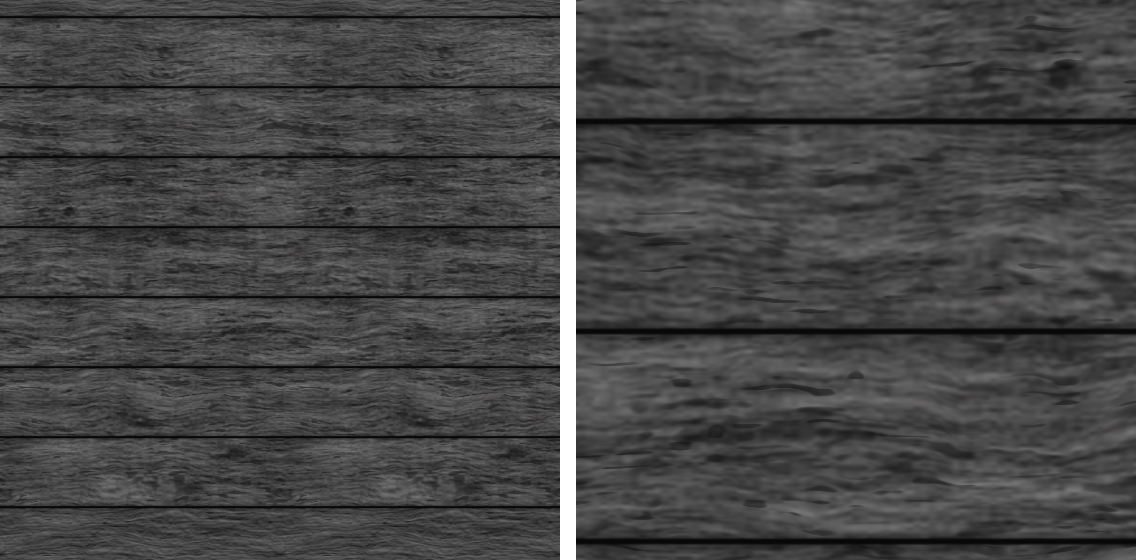
Left: the whole. Right: its middle third, enlarged.
Reproduce this texture procedurally as a WebGL 1 fragment shader.

```glsl
precision highp float;

// Dark weathered wooden boards, laid horizontally with thin black gaps.
// Each board is built from stretched wrapping noise: broad tone, streaks, fibres,
// embossed relief, thin slits and worn patches. The grain repeats twice across.

uniform vec2 u_resolution;

const float BOARDS = 8.0;           // boards down the canvas
const float GRAIN_REPEATS = 2.0;    // grain repeats across the canvas
const float GAP_OFFSET = 0.755;     // height of the lowest gap, in boards
const float GAP_HALF_WIDTH = 0.013; // in boards, as are the two below
const float GAP_SHADOW = 0.032;
const float GRAIN_WARP = 0.14;
const float BOARD_VARIATION = 0.025;
const float WEAR_DEPTH = 0.36;
const float SLIT_DEPTH = 0.38;
const float RELIEF_STRENGTH = 0.095;
const vec3 WOOD_COLOR = vec3(0.300, 0.295, 0.297);
const vec3 GAP_COLOR = vec3(0.030, 0.030, 0.031);

float hash(vec2 p) {
  return fract(sin(dot(p, vec2(127.1, 311.7))) * 43758.5453);
}

// Value noise on a grid of cells; wraps in x, seeded per board
float noise(vec2 uv, vec2 cells, float seed) {
  vec2 p = uv * cells;
  vec2 i = floor(p);
  vec2 f = fract(p);
  f = f * f * (3.0 - 2.0 * f);
  float x0 = mod(i.x, cells.x);
  float x1 = mod(i.x + 1.0, cells.x);
  float y = i.y + seed * 17.0;
  return mix(mix(hash(vec2(x0, y)), hash(vec2(x1, y)), f.x),
             mix(hash(vec2(x0, y + 1.0)), hash(vec2(x1, y + 1.0)), f.x), f.y);
}

// Layered grain, centred on zero
float grain(vec2 uv, float seed) {
  float tone = 0.075 * (noise(uv, vec2(4.0, 4.0), seed + 1.0) - 0.5);
  tone += 0.095 * (noise(uv, vec2(5.0, 14.0), seed + 2.0) - 0.5);
  tone += 0.110 * (noise(uv, vec2(13.0, 30.0), seed + 3.0) - 0.5);
  tone += 0.110 * (noise(uv, vec2(30.0, 46.0), seed + 4.0) - 0.5);
  tone += 0.080 * (noise(uv, vec2(110.0, 52.0), seed + 5.0) - 0.5);
  return tone;
}

// Dark ragged patches where the surface has worn away
float wear(vec2 uv, float seed) {
  float patches = noise(uv, vec2(6.0, 5.0), seed + 6.0);
  float ragged = noise(uv, vec2(20.0, 20.0), seed + 7.0);
  float chips = noise(uv, vec2(54.0, 36.0), seed + 8.0);
  return smoothstep(0.64, 0.82, 0.50 * patches + 0.32 * ragged + 0.24 * chips);
}

// Surface height of the lifted fibres
float fibreHeight(vec2 uv, float seed) {
  return 0.6 * noise(uv, vec2(26.0, 24.0), seed + 9.0)
       + 0.4 * noise(uv, vec2(64.0, 34.0), seed + 10.0);
}

// Fibres lit from above, stronger in some areas
float relief(vec2 uv, float seed) {
  float slope = fibreHeight(uv, seed) - fibreHeight(uv + vec2(0.003, 0.022), seed);
  return slope * mix(0.5, 1.5, noise(uv, vec2(8.0, 5.0), seed + 11.0));
}

// Thin dark slits along the grain, sparse and broken
float slits(vec2 uv, float seed) {
  float fine = noise(uv, vec2(24.0, 42.0), seed + 12.0);
  fine += 0.25 * (noise(uv, vec2(72.0, 30.0), seed + 13.0) - 0.5);
  float mask = smoothstep(0.35, 0.70, noise(uv, vec2(9.0, 8.0), seed + 14.0));
  return smoothstep(0.70, 0.88, fine) * mask;
}

void main() {
  vec2 pos = gl_FragCoord.xy / u_resolution;
  float row = pos.y * BOARDS - GAP_OFFSET;
  float board = mod(floor(row), BOARDS);
  float seed = board * 23.0 + 3.0;
  float v = fract(row);
  float pixel = BOARDS / u_resolution.y;
  vec2 uv = vec2(fract(pos.x * GRAIN_REPEATS), v);

  // Bend the grain gently, with a small ripple
  vec2 bent = uv;
  bent.y += GRAIN_WARP * (noise(uv, vec2(5.0, 2.0), seed) - 0.5);
  bent.y += 0.03 * (noise(uv, vec2(24.0, 7.0), seed + 15.0) - 0.5);

  // Wood surface
  float tone = grain(bent, seed) + RELIEF_STRENGTH * relief(bent, seed);
  tone += BOARD_VARIATION * (hash(vec2(board, 5.3)) - 0.5);
  vec3 color = WOOD_COLOR + tone;
  color *= 1.0 - WEAR_DEPTH * wear(bent, seed);
  color *= 1.0 - SLIT_DEPTH * slits(bent, seed);

  // Shaded upper edge, darkened lower edge with a faint lit bevel
  float chip = noise(uv, vec2(40.0, 1.0), seed + 16.0);
  color *= 1.0 - 0.60 * exp(-(1.0 - v) / (GAP_SHADOW * (0.7 + 0.8 * chip)));
  color *= 1.0 - 0.50 * exp(-v / GAP_SHADOW);
  color += 0.020 * (1.0 - smoothstep(0.0, 0.025, abs(v - 0.07)));

  // Straight gap between boards, softened at its edges
  float edge = min(v, 1.0 - v);
  float soft = max(0.5 * pixel, 0.008);
  float gap = 1.0 - smoothstep(GAP_HALF_WIDTH - soft, GAP_HALF_WIDTH + soft, edge);
  color = mix(color, GAP_COLOR, gap);

  gl_FragColor = vec4(clamp(color, 0.0, 1.0), 1.0);
}
```
